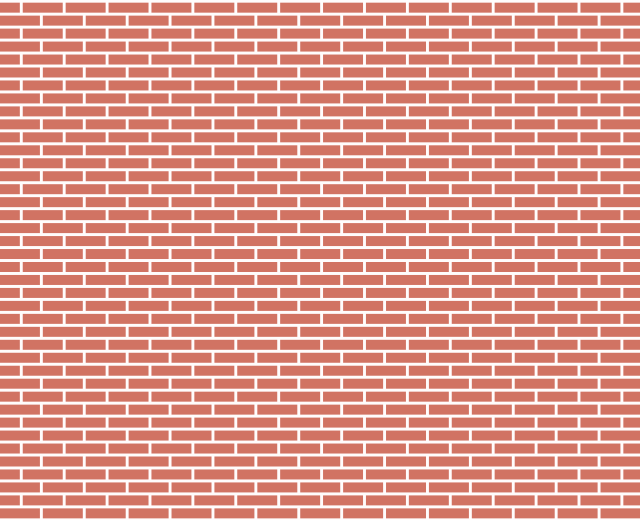
This pattern is drawn by a Shadertoy shader. Its source:

```glsl
// Lengths are fractions of the canvas height
const vec2 PITCH = vec2(0.0825, 0.024936);
const vec2 BRICK_SIZE = vec2(0.0769, 0.01923);
const vec2 FIRST_CENTRE = vec2(0.0383, 0.01276);
const float BOND_SHIFT = 0.532; // offset of odd courses, in brick pitches
const vec3 BRICK_COLOUR = vec3(0.82, 0.45, 0.39);
const vec3 MORTAR_COLOUR = vec3(1.0, 0.99, 0.99);

// Offset from the centre of the nearest brick in running bond
vec2 brickOffset(vec2 p) {
    vec2 cell = (p - FIRST_CENTRE) / PITCH;
    float course = floor(cell.y + 0.5);
    cell.x -= BOND_SHIFT * mod(course, 2.0);
    return (fract(cell + 0.5) - 0.5) * PITCH;
}

// Share of a pixel covered by a centred box
float boxCoverage(vec2 offset, vec2 size, float pixel) {
    vec2 edge = abs(offset) - 0.5 * size;
    vec2 cover = clamp(0.5 - edge / pixel, 0.0, 1.0);
    return cover.x * cover.y;
}

void mainImage(out vec4 fragColor, in vec2 fragCoord) {
    float pixel = 1.0 / iResolution.y;
    vec2 p = fragCoord * pixel;

    float brick = boxCoverage(brickOffset(p), BRICK_SIZE, pixel);
    fragColor = vec4(mix(MORTAR_COLOUR, BRICK_COLOUR, brick), 1.0);
}
```
